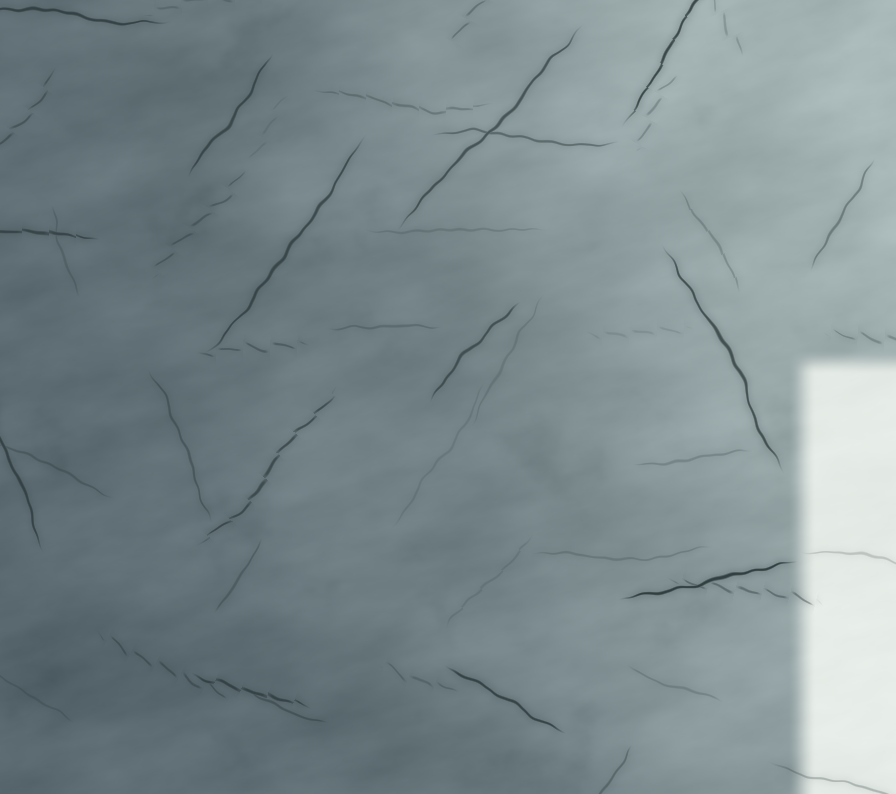
Reproduce this texture procedurally as a Shadertoy shader.

```glsl
#define SHADE_COLOR vec3(0.345, 0.405, 0.43)
#define LIT_COLOR vec3(0.66, 0.72, 0.72)
#define WINDOW_COLOR vec3(0.90, 0.925, 0.905)
#define CRACK_COLOR vec3(0.15, 0.20, 0.21)
#define WINDOW_CORNER vec2(0.887, 0.55)
#define BOLD_CRACKS 13
#define FAINT_CRACKS 34
#define CRACK_WIDTH 0.0021
#define SPLINTER_SIZE 0.034
#define CLOUDINESS 0.13

float hash(float n) {
    n = fract(n * 0.1031);
    n *= n + 33.33;
    return fract(n * (n + n));
}

vec2 gradient(vec2 cell) {
    vec3 h = fract(cell.xyx * vec3(0.1031, 0.1030, 0.0973));
    h += dot(h, h.yzx + 33.33);
    float angle = 6.2832 * fract((h.x + h.y) * h.z);
    return vec2(cos(angle), sin(angle));
}

float noise(vec2 p) {
    vec2 i = floor(p), f = fract(p);
    vec2 u = f * f * f * (f * (f * 6.0 - 15.0) + 10.0);
    vec2 e = vec2(0.0, 1.0);
    return mix(mix(dot(gradient(i), f), dot(gradient(i + e.yx), f - e.yx), u.x),
               mix(dot(gradient(i + e.xy), f - e.xy), dot(gradient(i + 1.0), f - 1.0), u.x), u.y);
}

float fbm(vec2 p) {
    float sum = 0.0, amplitude = 0.5;
    for (int i = 0; i < 5; i++) {
        sum += amplitude * noise(p);
        p = mat2(1.6, 1.2, -1.2, 1.6) * p + 7.3;
        amplitude *= 0.5;
    }
    return sum;
}

// Shallow falling veins low down, steep ones higher up
float crackAngle(float height, float pick, float jitter) {
    float angle = pick < 0.45 ? 0.98 : (pick < 0.78 ? -1.2 : 0.02);
    if (height < 0.42 && pick > 0.3) angle = pick < 0.85 ? -0.36 : 0.16;
    return angle + (jitter - 0.5) * 0.26;
}

// Tapered wavering line; splinter breaks it into slanted strokes
float crack(vec2 p, vec2 center, float angle, float halfLength, float width, float splinter, float seed) {
    vec2 dir = vec2(cos(angle), sin(angle));
    vec2 q = p - center;
    q = vec2(dot(q, dir), dot(q, vec2(-dir.y, dir.x)));
    float along = abs(q.x) / halfLength;
    if (along > 1.0 || abs(q.y) > 0.06) return 0.0;

    float bend = 0.022 * noise(vec2(q.x * 8.0, seed)) + 0.006 * noise(vec2(q.x * 38.0, seed + 4.5));
    float stroke = fract(q.x / SPLINTER_SIZE + seed) - 0.5;
    float d = abs(q.y + bend + splinter * stroke * 0.011);

    float taper = 1.0 - along * along;
    float swell = 0.75 + 0.9 * noise(vec2(q.x * 22.0, seed + 9.5));
    float w = width * taper * swell;
    float line = 1.0 - smoothstep(w * 0.25, w + 0.0017, d);
    float halo = 0.16 * exp(-d * d / 0.00005);
    float gaps = mix(1.0, 1.0 - smoothstep(0.28, 0.5, abs(stroke)), splinter);
    return max(line * gaps, halo) * smoothstep(0.0, 0.45, taper);
}

float crackLayer(vec2 p, float aspect, int count, float seed, bool bold) {
    float ink = 0.0;
    for (int i = 0; i < count; i++) {
        float id = float(i) * 7.0 + seed;
        vec2 spot = fract(vec2(0.7549, 0.5698) * float(i) + vec2(hash(seed), hash(seed + 1.0)));
        float angle = crackAngle(spot.y, hash(id + 2.0), hash(id + 3.0));
        float size = hash(id + 4.0);
        float halfLength = bold ? mix(0.08, 0.18, size) : mix(0.05, 0.13, size);
        float width = CRACK_WIDTH * (bold ? 1.15 : 0.8);
        float splinter = smoothstep(0.5, 0.8, hash(id + 5.0)) * (bold ? 0.4 : 1.0);
        float strength = bold ? mix(0.65, 0.92, hash(id + 6.0)) : mix(0.14, 0.5, hash(id + 6.0));
        vec2 center = spot * vec2(aspect, 1.0);
        ink = max(ink, strength * crack(p, center, angle, halfLength, width, splinter, id + 0.37));
    }
    return ink;
}

void mainImage(out vec4 fragColor, in vec2 fragCoord) {
    vec2 uv = fragCoord / iResolution.xy;
    float aspect = iResolution.x / iResolution.y;
    vec2 p = vec2(uv.x * aspect, uv.y);

    // Daylight falling off toward the lower left
    float slope = 0.76 * uv.x + 0.24 * uv.y;
    float light = 0.42 * slope + 0.58 * smoothstep(0.25, 0.95, slope);

    // Cloudy stone, streaked along a gentle slant
    vec2 grain = vec2(p.x + 0.25 * p.y, p.y - 0.25 * p.x);
    float cloud = fbm(grain * vec2(3.0, 5.0) + 3.1);
    float streak = fbm(grain * vec2(9.0, 24.0) + 11.7);
    float blotch = smoothstep(0.12, 0.42, fbm(p * 7.0 + 21.4));
    vec3 color = mix(SHADE_COLOR, LIT_COLOR, light);
    color += CLOUDINESS * cloud + 0.05 * streak - 0.035 * blotch;

    // Soft-edged patch of window light
    vec2 inside = vec2(uv.x - WINDOW_CORNER.x, WINDOW_CORNER.y - uv.y);
    vec2 edge = smoothstep(vec2(-0.008, -0.010), vec2(0.024, 0.022), inside);
    vec3 glow = WINDOW_COLOR + 0.05 * cloud + 0.03 * streak;
    color = mix(color, glow, edge.x * edge.y);

    // Cracks
    float ink = max(crackLayer(p, aspect, BOLD_CRACKS, 17.0, true),
                    crackLayer(p, aspect, FAINT_CRACKS, 431.0, false));
    color = mix(color, CRACK_COLOR, ink);

    fragColor = vec4(clamp(color, 0.0, 1.0), 1.0);
}
```
